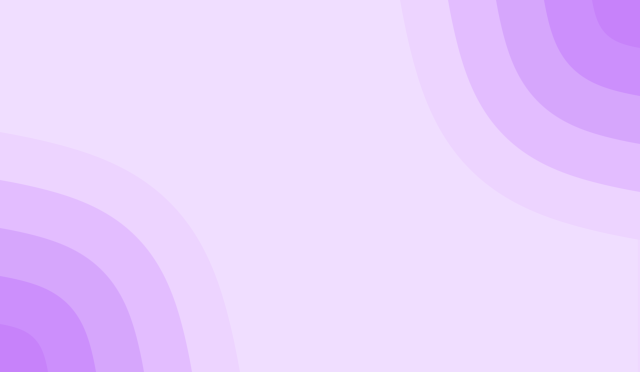
This background is drawn by a Shadertoy shader. Its source:

```glsl
// Pale lilac field with concentric violet bands in two opposite corners.
// Each corner is a distance field in evenly spaced ring units, bent slightly
// inward between its axes and diagonal; the bands are painted outside in.

const float RING_WIDTH = 0.129; // in canvas heights

// Distance from a corner, counted in rings; q points into the canvas.
float ringLevel(vec2 q) {
    float diagonal = 2.0 * q.x * q.y / max(dot(q, q), 1e-6); // 0 on axes, 1 at 45 degrees
    float sag = 0.085 * diagonal * (1.0 - diagonal);
    return length(q) / (RING_WIDTH * (1.0 - sag));
}

void mainImage(out vec4 fragColor, in vec2 fragCoord) {
    vec2 p = fragCoord / iResolution.y;
    vec2 size = vec2(iResolution.x / iResolution.y, 1.0);
    float pixel = 1.0 / iResolution.y;

    // Band colours from the innermost outward
    vec3 bands[5] = vec3[5](
        vec3(0.78, 0.51, 0.98),
        vec3(0.80, 0.56, 0.99),
        vec3(0.84, 0.65, 0.99),
        vec3(0.89, 0.74, 1.00),
        vec3(0.93, 0.83, 1.00));
    vec3 color = vec3(0.943, 0.872, 1.0);

    // Faint margin along the right side, below the upper corner
    float margin = smoothstep(-pixel, pixel, p.x - size.x + 0.006);
    color = mix(color, bands[4], 0.5 * margin);

    // Nested bands, largest first
    float level = min(ringLevel(p), ringLevel(size - p));
    float soft = 0.75 * pixel / RING_WIDTH;
    for (int i = 4; i >= 0; i--) {
        float edge = float(i + 1);
        color = mix(color, bands[i], 1.0 - smoothstep(edge - soft, edge + soft, level));
    }

    fragColor = vec4(color, 1.0);
}
```
